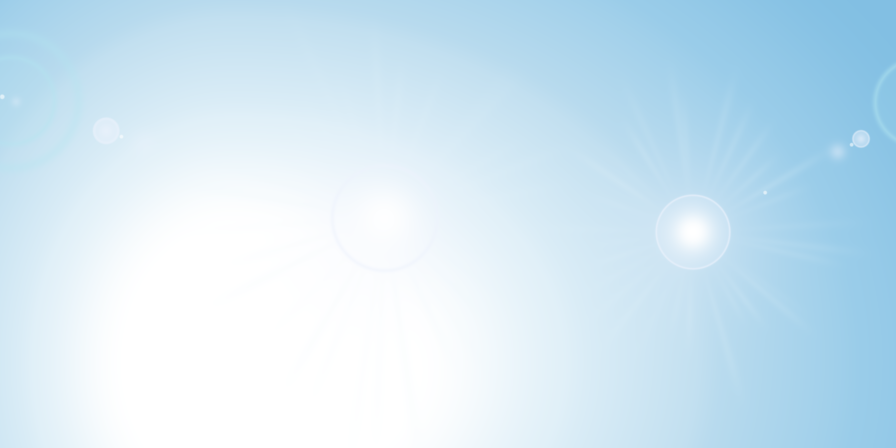
A Shadertoy shader for this background:

```glsl
// Pale blue sky with a broad white glow, two small suns, faint rays and lens flares.

// Lengths are in canvas heights, with the origin at the lower left.
const vec3 WHITE = vec3(1.0);
const vec3 MIST = vec3(0.87, 0.935, 0.97);
const vec3 PALE_BLUE = vec3(0.74, 0.865, 0.935);
const vec3 SKY_BLUE = vec3(0.61, 0.805, 0.915);
const vec3 DEEP_BLUE = vec3(0.51, 0.75, 0.89);
const vec3 SUN_TINT = vec3(0.93, 0.95, 0.99);
const vec3 RAY_TINT = vec3(0.90, 0.96, 0.98);
const vec3 ARC_TINT = vec3(0.70, 0.90, 0.94);

const vec2 GLOW_CENTER = vec2(0.53, 0.19);
const float GLOW_LEFT_SCALE = 1.2;
const float GLOW_RIGHT_SCALE = 0.75;
const vec2 SOFT_SUN = vec2(0.859, 0.513);
const vec2 BRIGHT_SUN = vec2(1.547, 0.482);
const vec2 LEFT_ARCS = vec2(0.025, 0.775);
const vec2 RIGHT_ARC = vec2(2.05, 0.771);
const int RAY_COUNT = 30;

float hash(float n) {
    n = fract(n * 0.1031);
    n *= n + 33.33;
    return fract(n * (n + n));
}

float gaussian(float d, float width) {
    return exp(-d * d / (width * width));
}

float disc(vec2 p, float radius) {
    float aa = 1.0 / iResolution.y;
    return 1.0 - smoothstep(radius - aa, radius + aa, length(p));
}

float ring(vec2 p, float radius, float width) {
    return gaussian(length(p) - radius, width);
}

vec3 skyColor(vec2 p) {
    vec2 d = p - GLOW_CENTER;
    d.x *= mix(GLOW_LEFT_SCALE, GLOW_RIGHT_SCALE, smoothstep(-0.15, 0.15, d.x));
    float r = length(d);
    vec3 color = mix(WHITE, MIST, smoothstep(0.29, 0.60, r));
    color = mix(color, PALE_BLUE, clamp((r - 0.55) / 0.26, 0.0, 1.0));
    color = mix(color, SKY_BLUE, clamp((r - 0.77) / 0.27, 0.0, 1.0));
    return mix(color, DEEP_BLUE, smoothstep(0.98, 1.33, r));
}

// Thin wedges of random angle, length and strength around a sun.
float rays(vec2 p, float reach, float seed) {
    float sum = 0.0;
    for (int i = 0; i < RAY_COUNT; i++) {
        float id = float(i) + seed;
        float angle = 6.28318 * (float(i) + hash(id)) / float(RAY_COUNT);
        vec2 dir = vec2(cos(angle), sin(angle));
        float along = dot(p, dir);
        float across = dot(p, vec2(-dir.y, dir.x));
        float len = reach * mix(0.55, 1.0, hash(id + 71.0));
        float width = 0.003 + 0.025 * max(along, 0.0);
        float span = smoothstep(0.06, 0.2, along) * (1.0 - smoothstep(0.65 * len, len, along));
        sum += span * gaussian(across, width) * mix(0.3, 1.0, hash(id + 137.0));
    }
    return min(sum, 1.0);
}

// Small translucent disc with a brighter rim and core.
float lensSpot(vec2 p, float radius) {
    float core = 0.3 * gaussian(length(p), 0.5 * radius);
    return disc(p, radius) * (0.42 + core) + 0.2 * ring(p, 0.88 * radius, 0.1 * radius);
}

void mainImage(out vec4 fragColor, in vec2 fragCoord) {
    vec2 p = fragCoord / iResolution.y;
    vec3 color = skyColor(p);
    vec2 soft = p - SOFT_SUN;
    vec2 bright = p - BRIGHT_SUN;

    // Rays
    color = mix(color, RAY_TINT, 0.16 * rays(bright, 0.44, 11.0));
    color = mix(color, RAY_TINT, 0.12 * rays(soft, 0.62, 307.0));

    // Soft sun
    color = mix(color, SUN_TINT, 0.35 * gaussian(length(soft), 0.17));
    color = mix(color, WHITE, 0.9 * gaussian(length(soft), 0.07));
    color = mix(color, SUN_TINT, 0.5 * ring(soft, 0.117, 0.005));

    // Bright sun
    color = mix(color, SUN_TINT, 0.28 * gaussian(length(bright), 0.17));
    color = mix(color, SUN_TINT, 0.2 * disc(bright, 0.083));
    color = mix(color, WHITE, 0.85 * gaussian(length(bright), 0.05));
    color = mix(color, WHITE, gaussian(length(bright), 0.027));
    color = mix(color, SUN_TINT, 0.55 * ring(bright, 0.082, 0.0025));

    // Faint arcs at the side edges
    vec2 left = p - LEFT_ARCS;
    vec2 right = p - RIGHT_ARC;
    color = mix(color, ARC_TINT, 0.3 * ring(left, 0.15, 0.012));
    color = mix(color, ARC_TINT, 0.3 * ring(left, 0.098, 0.007) + 0.12 * disc(left, 0.098));
    color = mix(color, ARC_TINT, 0.4 * ring(right, 0.097, 0.006) + 0.12 * disc(right, 0.097));

    // Lens spots, soft blurs and sparks
    float spots = lensSpot(p - vec2(0.237, 0.708), 0.030) + lensSpot(p - vec2(1.922, 0.690), 0.020);
    float blurs = 0.25 * gaussian(distance(p, vec2(0.320, 0.680)), 0.028)
                + 0.30 * gaussian(distance(p, vec2(0.036, 0.773)), 0.011)
                + 0.45 * gaussian(distance(p, vec2(1.870, 0.661)), 0.018);
    float sparks = disc(p - vec2(0.005, 0.784), 0.005) + disc(p - vec2(0.271, 0.695), 0.004)
                 + disc(p - vec2(1.901, 0.677), 0.004) + disc(p - vec2(1.708, 0.570), 0.004);
    color = mix(color, SUN_TINT, min(spots + blurs, 1.0));
    color = mix(color, WHITE, 0.6 * sparks);

    fragColor = vec4(color, 1.0);
}
```
